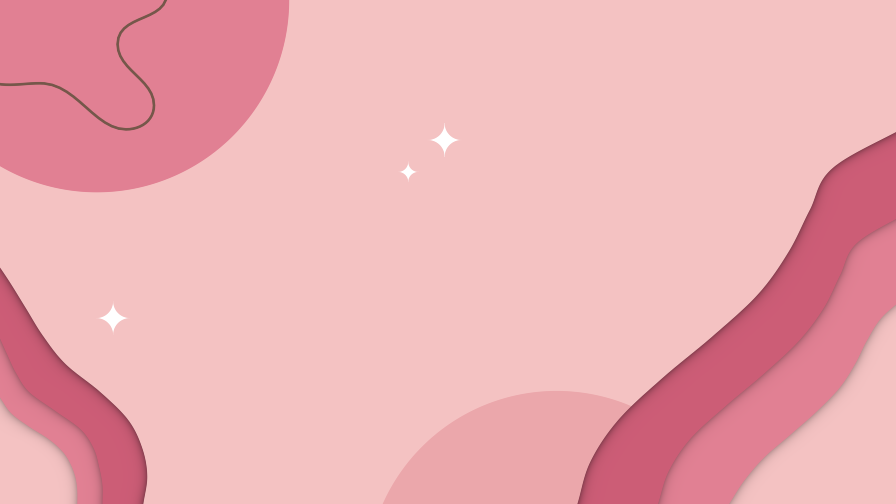
Give the GLSL for this background, as a Shadertoy shader.

```glsl
// Layered paper waves in the lower corners, two flat discs, a looping thread and sparkles on pink.
// Wave edges are smooth splines x(depth), the thread is a chain of cubic Beziers,
// and each layer darkens softly beside its edge. The canvas is 16 by 9 units.

const vec3 BLUSH = vec3(0.957, 0.761, 0.761);
const vec3 ROSE = vec3(0.882, 0.502, 0.576);
const vec3 BERRY = vec3(0.80, 0.363, 0.463);

float cover(float inside) {
    float pixel = 9.0 / iResolution.y;
    return smoothstep(-0.6 * pixel, 0.6 * pixel, inside);
}

// Signed distance to the right of a spline whose ten knots run evenly from depth top to 9
float waveEdge(vec2 p, float top, float knots[10]) {
    float spacing = (9.0 - top) / 9.0;
    float t = (9.0 - p.y - top) / spacing;
    int i = int(clamp(floor(t), 0.0, 8.0));
    float u = clamp(t - float(i), 0.0, 1.0);
    float b = knots[i], c = knots[i + 1];
    float a = i > 0 ? knots[i - 1] : 2.0 * b - c;
    float d = i < 8 ? knots[i + 2] : 2.0 * c - b;

    // Catmull-Rom cubic, continued as a straight line above the first knot
    float k1 = 0.5 * (c - a);
    float k2 = a - 2.5 * b + 2.0 * c - 0.5 * d;
    float k3 = 0.5 * (d - a) + 1.5 * (b - c);
    float slope = k1 + u * (2.0 * k2 + 3.0 * k3 * u);
    float x = b + u * (k1 + u * (k2 + u * k3)) + slope * min(t, 0.0);
    return (p.x - x) / length(vec2(1.0, slope / spacing));
}

// Paint a sheet with a soft shadow just inside its edge
void paintSheet(inout vec3 col, float inside, vec3 paper, float shadow) {
    float shade = shadow * exp(-max(inside, 0.0) / 0.07);
    col = mix(col, paper * (1.0 - shade), cover(inside));
}

float segmentDistance(vec2 p, vec2 a, vec2 b) {
    vec2 ab = b - a;
    return length(p - a - ab * clamp(dot(p - a, ab) / dot(ab, ab), 0.0, 1.0));
}

float threadDistance(vec2 p) {
    // Every third point is a joint, the two between are handles
    vec2 path[16] = vec2[16](
        vec2(2.96, 9.0), vec2(2.83, 8.62), vec2(2.1, 8.71), vec2(2.1, 8.21),
        vec2(2.1, 7.75), vec2(2.75, 7.58), vec2(2.75, 7.12),
        vec2(2.75, 6.85), vec2(2.52, 6.69), vec2(2.25, 6.69),
        vec2(1.71, 6.69), vec2(1.38, 7.46), vec2(0.79, 7.51),
        vec2(0.5, 7.53), vec2(0.17, 7.44), vec2(-0.12, 7.52));
    float nearest = 100.0;
    vec2 last = path[0];
    for (int j = 0; j < 15; j += 3) {
        for (int n = 1; n <= 12; n++) {
            float t = float(n) / 12.0, s = 1.0 - t;
            vec2 next = s * s * s * path[j] + 3.0 * s * s * t * path[j + 1]
                      + 3.0 * s * t * t * path[j + 2] + t * t * t * path[j + 3];
            nearest = min(nearest, segmentDistance(p, last, next));
            last = next;
        }
    }
    return nearest;
}

// Four-pointed star: a square with a circle cut from each corner
float sparkle(vec2 p, float r) {
    vec2 q = abs(p);
    return min(length(q - r) - r, r - max(q.x, q.y));
}

void mainImage(out vec4 fragColor, in vec2 fragCoord) {
    vec2 p = fragCoord / iResolution.xy * vec2(16.0, 9.0);
    vec3 col = BLUSH;

    // Discs and thread
    col = mix(col, vec3(0.922, 0.655, 0.67), cover(3.4 - length(p - vec2(9.94, -1.38))));
    col = mix(col, ROSE, cover(3.435 - length(p - vec2(1.73, 9.0))));
    if (p.x < 3.2 && p.y > 6.4)
        col = mix(col, vec3(0.46, 0.34, 0.29), cover(0.024 - threadDistance(p)));

    // Right waves, outermost first
    paintSheet(col, waveEdge(p, 2.25, float[10](
        16.2, 14.87, 14.46, 14.08, 13.54, 12.73, 11.83, 11.04, 10.54, 10.31)), BERRY, 0.35);
    paintSheet(col, waveEdge(p, 3.75, float[10](
        16.29, 15.31, 15.0, 14.71, 14.27, 13.65, 12.96, 12.33, 11.94, 11.75)), ROSE, 0.25);
    paintSheet(col, waveEdge(p, 5.25, float[10](
        16.23, 15.75, 15.48, 15.27, 15.0, 14.6, 14.13, 13.65, 13.29, 13.02)), BLUSH, 0.25);

    // Left waves, outermost first
    paintSheet(col, -waveEdge(p, 4.5, float[10](
        -0.19, 0.15, 0.46, 0.77, 1.17, 1.79, 2.29, 2.54, 2.63, 2.56)), BERRY, 0.35);
    paintSheet(col, -waveEdge(p, 6.0, float[10](
        -0.02, 0.13, 0.29, 0.52, 0.98, 1.44, 1.67, 1.77, 1.83, 1.83)), ROSE, 0.25);
    paintSheet(col, -waveEdge(p, 6.93, float[10](
        -0.1, 0.04, 0.21, 0.52, 0.88, 1.13, 1.27, 1.35, 1.38, 1.38)), BLUSH, 0.25);

    // Sparkles
    float star = max(sparkle(p - vec2(7.94, 6.5), 0.3), sparkle(p - vec2(7.29, 5.93), 0.18));
    star = max(star, sparkle(p - vec2(2.02, 3.32), 0.3));
    col = mix(col, vec3(1.0), cover(star));

    fragColor = vec4(col, 1.0);
}
```
